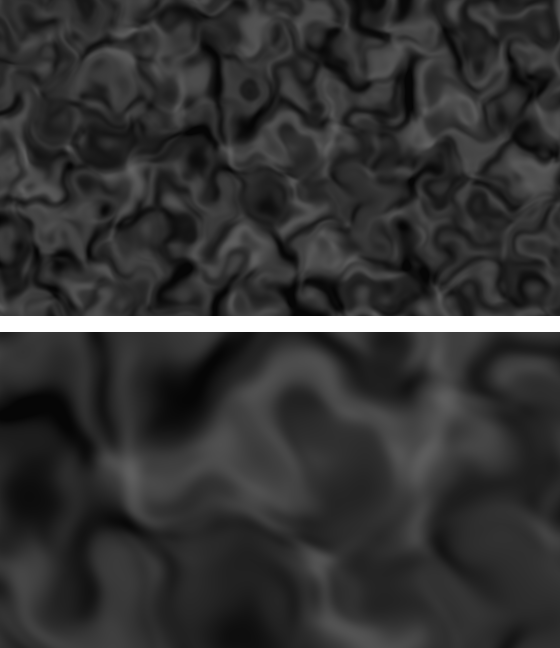
Top, the full canvas; bottom, a detail of the centre.
A Shadertoy shader for this texture:

```glsl
#define SCALE 8.2
#define WARP 1.55
#define FINE_WARP 0.36
#define DETAIL 0.3
#define MEAN_GREY 0.18
#define CONTRAST 0.305
#define DARKEST 0.025
#define BRIGHTEST 0.42

// Random unit gradient for a lattice point
vec2 hashGradient(vec2 cell) {
    vec3 h = fract(cell.xyx * vec3(0.1031, 0.1030, 0.0973));
    h += dot(h, h.yzx + 33.33);
    float angle = 6.2832 * fract((h.x + h.y) * h.z);
    return vec2(cos(angle), sin(angle));
}

// Smooth gradient noise, centred on zero
float gradientNoise(vec2 p) {
    vec2 cell = floor(p);
    vec2 f = fract(p);
    vec2 fade = f * f * f * (f * (f * 6.0 - 15.0) + 10.0);
    vec2 e = vec2(0.0, 1.0);
    float a = dot(hashGradient(cell), f);
    float b = dot(hashGradient(cell + e.yx), f - e.yx);
    float c = dot(hashGradient(cell + e.xy), f - e.xy);
    float d = dot(hashGradient(cell + e.yy), f - e.yy);
    return mix(mix(a, b, fade.x), mix(c, d, fade.x), fade.y);
}

// Two independent noises used as a displacement
vec2 noiseVector(vec2 p) {
    return vec2(gradientNoise(p + vec2(17.3, 41.7)),
                gradientNoise(p + vec2(63.1, 8.9)));
}

void mainImage(out vec4 fragColor, in vec2 fragCoord) {
    vec2 p = SCALE * fragCoord / iResolution.y + 20.0;

    // Fold the plane into curls and creases
    vec2 warped = p + WARP * noiseVector(p);
    warped += FINE_WARP * noiseVector(1.9 * p + 31.0);

    // Soft smoke with a little finer structure
    float smoke = gradientNoise(warped);
    smoke += DETAIL * gradientNoise(2.0 * warped + 53.0);

    float grey = clamp(MEAN_GREY + CONTRAST * smoke, DARKEST, BRIGHTEST);
    fragColor = vec4(vec3(grey), 1.0);
}
```
